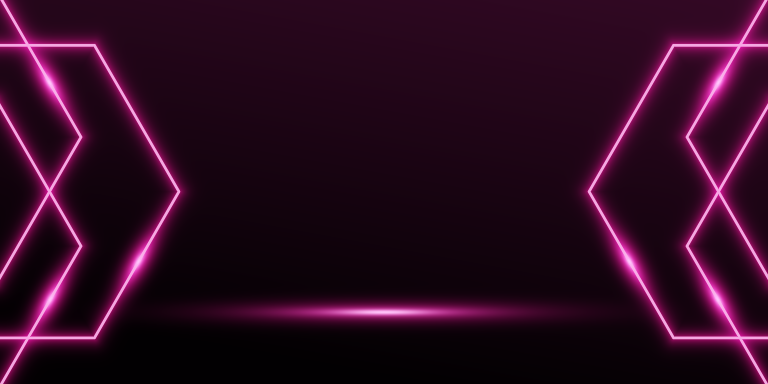
Write a WebGL 2 fragment shader that draws this background.

```glsl
#version 300 es
precision highp float;
// Neon stage: glowing hexagon outlines mirrored at both sides of a dark
// plum gradient, with a flat pool of light on the floor. Outlines come from
// a hexagon distance function; flares and floor light are stretched falloffs.

uniform vec2 u_resolution;
out vec4 fragColor;

// Lengths are in units of the canvas height.
const float ASPECT = 2.0;
const float APOTHEM = 0.381;
const float LINE_HALF_WIDTH = 0.0036;
const float GLOW_RADIUS = 0.021;
const vec2 FLOOR_CENTER = vec2(1.0, 0.187);

const vec3 SHADOW = vec3(0.008, 0.0, 0.006);
const vec3 PLUM = vec3(0.21, 0.035, 0.15);
const vec3 MAGENTA = vec3(0.76, 0.04, 0.46);
const vec3 ROSE = vec3(0.92, 0.24, 0.68);
const vec3 PALE_PINK = vec3(0.98, 0.71, 0.92);

// Hexagons: center x, center y, side of the flare (+1 up, -1 down),
// and the shift of the flare from the edge middle to the outer corner.
const int HEX_COUNT = 3;
const vec4 HEXES[HEX_COUNT] = vec4[](
    vec4(0.026, 0.501, -1.0, 0.010),
    vec4(-0.229, 0.643, 1.0, 0.056),
    vec4(-0.229, 0.359, -1.0, 0.060));

// Signed distance to a hexagon with flat top and bottom.
float hexagonDistance(vec2 p, float apothem) {
    const vec3 k = vec3(-0.866025, 0.5, 0.577350);
    p = abs(p);
    p -= 2.0 * min(dot(k.xy, p), 0.0) * k.xy;
    p -= vec2(clamp(p.x, -k.z * apothem, k.z * apothem), apothem);
    return length(p) * sign(p.y);
}

// Soft elliptical falloff, 1 at the center.
float softSpot(vec2 p, vec2 radius) {
    vec2 q = p / radius;
    return exp(-dot(q, q));
}

vec3 screen(vec3 base, vec3 light) {
    return 1.0 - (1.0 - base) * (1.0 - clamp(light, 0.0, 1.0));
}

vec3 backdrop(vec2 p) {
    float level = 0.82 * (p.y - 0.2) + 0.15 * p.x;
    return mix(SHADOW, PLUM, clamp(level, 0.0, 1.0));
}

vec3 addFloorLight(vec3 color, vec2 p) {
    vec2 q = p - FLOOR_CENTER;
    color = screen(color, MAGENTA * 0.62 * softSpot(q, vec2(0.42, 0.030)));
    color = screen(color, ROSE * 0.75 * softSpot(q, vec2(0.23, 0.013)));
    return screen(color, PALE_PINK * softSpot(q, vec2(0.11, 0.007)));
}

vec3 addFlare(vec3 color, vec2 p, vec4 hex) {
    vec2 normal = vec2(0.866025, 0.5 * hex.z);
    vec2 along = vec2(0.5, -0.866025 * hex.z);
    vec2 q = p - hex.xy - normal * APOTHEM - along * hex.w;
    q = vec2(dot(q, along), dot(q, normal));
    color = screen(color, MAGENTA * 0.8 * softSpot(q, vec2(0.080, 0.032)));
    color = screen(color, ROSE * 0.8 * softSpot(q, vec2(0.050, 0.015)));
    return screen(color, PALE_PINK * softSpot(q, vec2(0.024, 0.008)));
}

void main() {
    vec2 p = gl_FragCoord.xy / u_resolution * vec2(ASPECT, 1.0);
    float pixel = 1.0 / u_resolution.y;
    vec3 color = addFloorLight(backdrop(p), p);

    // Fold the right half onto the left one.
    vec2 folded = vec2(min(p.x, ASPECT - p.x), p.y);

    // Halos and flares first, then the bright lines over them.
    float line = 0.0;
    for (int i = 0; i < HEX_COUNT; i++) {
        float d = abs(hexagonDistance(folded - HEXES[i].xy, APOTHEM));
        float halo = 0.62 * exp(-pow(d / GLOW_RADIUS, 1.3));
        halo += 0.30 * exp(-d / (0.35 * GLOW_RADIUS));
        color = screen(color, MAGENTA * halo);
        color = addFlare(color, folded, HEXES[i]);
        line = max(line, 1.0 - smoothstep(LINE_HALF_WIDTH - 0.6 * pixel,
                                         LINE_HALF_WIDTH + 0.6 * pixel, d));
    }
    color = mix(color, max(color, PALE_PINK), 0.92 * line);
    fragColor = vec4(color, 1.0);
}
```
